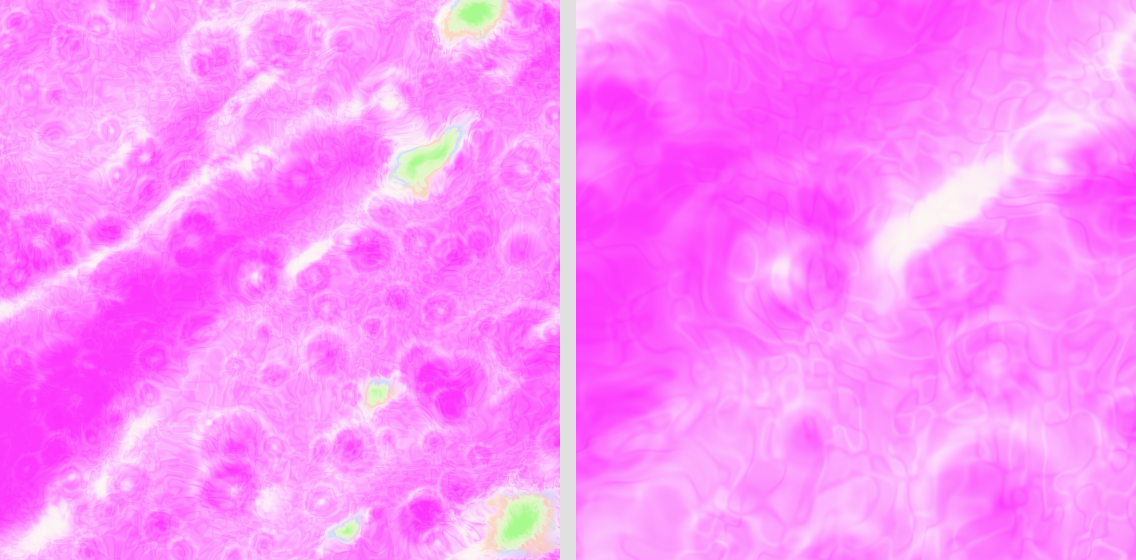
Left: the whole. Right: its middle third, enlarged.
A WebGL 1 fragment shader for this texture:

```glsl
precision highp float;
// Stained-tissue texture: magenta cells, a dark diagonal band with pale seams, green gaps.
uniform vec2 u_resolution;

#define BASE_TONE 0.485
#define BAND_DEPTH 0.235
#define SEAM_GLOW 0.36
#define STREAK_CONTRAST 0.66
#define CELL_CONTRAST 1.35
#define LINE_CONTRAST 0.1
#define LINE_SCALE 78.0
#define GAP_COUNT 5
#define GRAIN_DIR vec2(0.8, 0.6)

const float PI = 3.14159;

float hash(vec2 p) {
  vec3 q = fract(p.xyx * 0.1031);
  q += dot(q, q.yzx + 33.33);
  return fract((q.x + q.y) * q.z);
}

float noise(vec2 p) {
  vec2 i = floor(p), f = fract(p);
  f = f * f * (3.0 - 2.0 * f);
  return mix(mix(hash(i), hash(i + vec2(1, 0)), f.x),
             mix(hash(i + vec2(0, 1)), hash(i + vec2(1, 1)), f.x), f.y);
}

float fbm(vec2 p) {
  float sum = 0.0, amp = 0.533;
  for (int i = 0; i < 4; i++) {
    sum += amp * noise(p);
    p = mat2(1.6, 1.2, -1.2, 1.6) * p + 17.3;
    amp *= 0.5;
  }
  return sum;
}

float bump(float x, float width) {
  return exp(-x * x / (width * width));
}

// Components along and across the grain
vec2 toGrain(vec2 v) {
  return vec2(dot(v, GRAIN_DIR), dot(v, vec2(-GRAIN_DIR.y, GRAIN_DIR.x)));
}

// Scattered round cells: soft body, rim lit on one side, dark or pale nucleus
float cells(vec2 p, float scale, float seed) {
  vec2 g = p * scale, home = floor(g);
  float tone = 0.0;
  for (int y = -1; y <= 1; y++) {
    for (int x = -1; x <= 1; x++) {
      vec2 id = home + vec2(x, y) + seed;
      vec2 jitter = vec2(hash(id), hash(id + 41.7));
      vec2 v = g - (id - seed) - jitter;
      float d = length(v), kind = hash(id + 83.1);
      float radius = mix(0.22, 0.48, hash(id + 12.9));
      float body = 1.0 - smoothstep(radius * 0.6, radius * 1.1, d);
      float lit = 0.6 + 0.4 * dot(v, vec2(-0.6, 0.8)) / (d + 0.01);
      float cell = 0.12 * lit * bump(d - radius, 0.06) - 0.07 * body;
      cell += 0.025 * body * sin(d * 48.0);
      cell += (kind > 0.72 ? 0.2 : -0.14) * bump(d, radius * 0.3);
      tone += cell * step(0.38, kind);
    }
  }
  return tone;
}

// Thin curling lines where noise crosses its middle value
float curls(vec2 p) {
  return 1.0 - smoothstep(0.0, 0.4, abs(2.0 * noise(p) - 1.0));
}

// Signed distance-like field of the band, x along and y across the grain
float bandField(vec2 q) {
  float lower = -0.02 + 0.15 * q.x, upper = 0.37 - 0.09 * q.x;
  return max(max(lower - q.y, q.y - upper), (q.x - 1.04) * 0.8);
}

// Coverage field of the lens-shaped gaps: above 1 inside, falling to 0 outside
float gapField(vec2 p) {
  float field = 0.0;
  for (int i = 0; i < GAP_COUNT; i++) {
    float t = float(i) / float(GAP_COUNT - 1);
    float lift = 0.2 * max(0.0, sin(PI * (t * 1.33 - 0.33)));
    vec2 q = toGrain(p - vec2(0.62 + 0.31 * t, fract(0.05 + t + lift)));
    vec2 size = vec2(mix(0.04, 0.095, t * t), mix(0.018, 0.052, t * t));
    field = max(field, 2.0 - length(q / size));
  }
  return field;
}

void main() {
  vec2 p = gl_FragCoord.xy / u_resolution.y;
  vec2 warp = vec2(fbm(p * 7.0 + 3.1), fbm(p * 7.0 + 51.4)) - 0.5;
  vec2 q = toGrain(p);

  // Broad tone: streaks along the grain, dark band, broken pale seams
  float streak = fbm(q * vec2(3.2, 8.0) + warp * 0.8 + 8.0) - 0.5;
  float d = bandField(q + warp * 0.09);
  float band = 1.0 - smoothstep(-0.12, 0.0, d);
  float broken = smoothstep(0.3, 0.75, noise(q * vec2(9.0, 5.0) + 27.0));
  float tone = BASE_TONE + STREAK_CONTRAST * streak * (1.0 - 0.5 * band);
  tone += 0.05 * (1.0 - band) - BAND_DEPTH * band;
  tone += SEAM_GLOW * bump(d, 0.02) * mix(0.3, 1.0, broken);
  float flecks = noise(q * vec2(9.0, 20.0) + 63.0);
  tone += 0.3 * smoothstep(0.76, 0.98, flecks) * (1.0 - band);

  // Cells at two sizes
  vec2 cellPos = p + warp * 0.025;
  float cellTone = cells(cellPos, 6.0, 5.0) + 0.7 * cells(cellPos, 13.0, 71.0);
  tone += CELL_CONTRAST * cellTone * (1.0 - 0.45 * band);

  // Fine curled lines, pale and dark
  vec2 linePos = (p + warp * 0.12) * LINE_SCALE;
  float lines = curls(linePos) - curls(linePos * 1.17 + 37.0);
  lines += 0.8 * (noise(linePos * 2.1 + 11.0) - 0.5);
  tone += LINE_CONTRAST * lines * mix(0.65, 0.35, band);

  // Gaps: pale halo, ragged orange and blue fringe, green core
  float ragged = fbm(q * vec2(14.0, 26.0) + 5.0) - 0.5;
  float gap = gapField(p + warp * 0.1) + 1.1 * ragged + 0.1 * lines - 0.12;
  tone += 0.32 * smoothstep(0.1, 1.0, gap);
  // Soft shoulder, so that only the strongest lights turn white
  tone = min(tone, 0.84 + 0.13 * (1.0 - exp(-max(tone - 0.84, 0.0) / 0.13)));
  tone = max(tone, 0.24 + 0.25 * (tone - 0.24));
  vec3 color = vec3(0.99, tone, 0.99 - 0.03 * smoothstep(0.82, 0.95, tone));
  float hue = noise(p * 22.0 + 29.0);
  vec3 fringe = mix(vec3(0.97, 0.8, 0.66), vec3(0.74, 0.84, 0.97), smoothstep(0.35, 0.7, hue));
  color = mix(color, fringe, 0.65 * bump(gap - 1.02, 0.16));
  vec3 green = mix(vec3(0.88, 0.97, 0.78), vec3(0.66, 0.98, 0.56), smoothstep(1.3, 1.8, gap));
  color = mix(color, green, smoothstep(1.05, 1.3, gap));
  gl_FragColor = vec4(color, 1.0);
}
```
